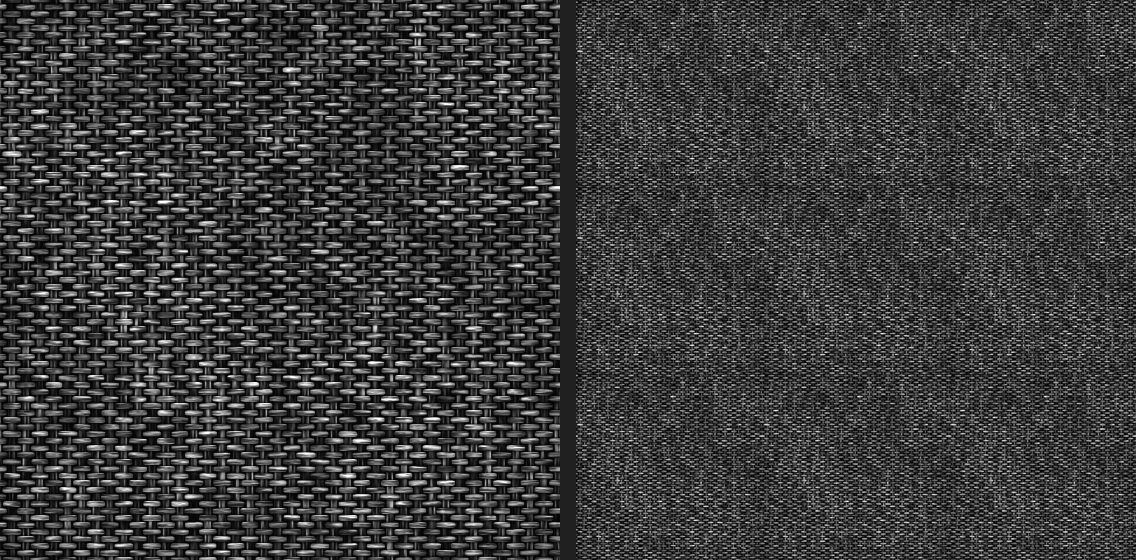
Left, the tile; right, the same tile 3 across and 3 down.
Write a WebGL 2 fragment shader that draws this texture.

```glsl
#version 300 es
precision highp float;
// Dark woven mesh: flat grey weft floats over narrow warp threads, plain weave.

uniform vec2 u_resolution;
out vec4 fragColor;

const vec2 THREADS = vec2(40.0, 80.0);    // warp columns, weft rows (both even)
const vec2 PHASE = vec2(-0.35, 0.5);      // weave offset in threads
const float FLOAT_HALF_LENGTH = 0.64;     // in warp spacings
const float FLOAT_HALF_HEIGHT = 0.41;     // in weft spacings
const float WARP_HALF_WIDTH = 0.24;       // in warp spacings
const float WEFT_STRANDS = 6.0;           // fibres per weft row
const float WARP_STRANDS = 9.0;           // fibres per warp column
const float WOBBLE = 0.06;                // vertical drift of the rows
const float LENGTH_JITTER = 0.1;
const vec3 GAP_COLOR = vec3(0.015);
const vec3 WEFT_DARK = vec3(0.06);
const vec3 WEFT_LIGHT = vec3(1.2);
const vec3 WARP_DARK = vec3(0.03);
const vec3 WARP_LIGHT = vec3(0.68);
const int SAMPLES = 2;                    // supersampling per axis

float hash(vec2 p) {
    return fract(sin(dot(p, vec2(127.1, 311.7))) * 43758.5453);
}

// Value noise that wraps after a whole period.
float noise(vec2 p, vec2 period) {
    vec2 i = floor(p);
    vec2 f = fract(p);
    f = f * f * (3.0 - 2.0 * f);
    vec2 lo = mod(i, period);
    vec2 hi = mod(i + 1.0, period);
    return mix(mix(hash(lo), hash(vec2(hi.x, lo.y)), f.x),
               mix(hash(vec2(lo.x, hi.y)), hash(hi), f.x), f.y);
}

// Signed distance along a thread to its nearest crown; crowns are two apart.
float crownOffset(float along, float parity) {
    return mod(along - 0.5 - parity + 1.0, 2.0) - 1.0;
}

vec3 weave(vec2 uv) {
    vec2 p = uv * THREADS + PHASE;
    vec2 driftPeriod = vec2(20.0, 40.0);
    p.y += WOBBLE * (noise(uv * driftPeriod, driftPeriod) - 0.5);
    vec2 cell = mod(floor(p), THREADS);
    vec2 f = fract(p) - 0.5;

    // Warp: fine vertical fibres, shaded where they dive under a float.
    vec2 warpScale = vec2(WARP_STRANDS, 0.5);
    float warpFibre = noise(p * warpScale, THREADS * warpScale);
    float warpRise = abs(crownOffset(p.y, mod(cell.x + 1.0, 2.0)));
    float warpMask = 1.0 - smoothstep(WARP_HALF_WIDTH - 0.04, WARP_HALF_WIDTH + 0.04, abs(f.x));
    float warpLight = 1.0 - 0.9 * smoothstep(0.25, 0.75, warpRise);
    float warpTone = 0.5 + 0.8 * noise(vec2(cell.x, uv.y * 16.0), vec2(THREADS.x, 16.0));
    vec3 warp = mix(WARP_DARK, WARP_LIGHT, pow(warpFibre, 2.0)) * warpLight * warpTone;

    // Weft: a rounded float over every other warp, alternating by row.
    float dx = crownOffset(p.x, mod(cell.y, 2.0));
    vec2 id = vec2(mod(floor(p.x - dx + 0.01), THREADS.x), cell.y);
    float halfLength = FLOAT_HALF_LENGTH + LENGTH_JITTER * (hash(id + 7.3) - 0.5);
    float halfHeight = FLOAT_HALF_HEIGHT * (0.93 + 0.14 * hash(id + 3.1));
    float dy = f.y + 0.04 * (hash(id + 5.7) - 0.5);
    vec2 q = abs(vec2(dx / halfLength, dy / halfHeight));
    float edge = pow(q.x, 5.0) + pow(q.y, 4.0);
    float weftMask = 1.0 - smoothstep(0.8, 1.2, edge);

    vec2 weftScale = vec2(1.0, WEFT_STRANDS);
    vec2 fineScale = vec2(4.0, WEFT_STRANDS * 1.5);
    float weftFibre = 0.72 * noise(p * weftScale, THREADS * weftScale)
                    + 0.28 * noise(p * fineScale, THREADS * fineScale);
    float weftLight = (1.0 - 0.45 * q.x * q.x) * (1.0 - 0.35 * q.y * q.y);
    weftLight *= 1.0 + 0.3 * clamp(dy / halfHeight, -1.0, 1.0);
    float rowTone = noise(vec2(uv.x * 10.0, cell.y), vec2(10.0, THREADS.y));
    float weftTone = 0.76 + 0.4 * rowTone + 0.2 * hash(id);
    vec3 weft = mix(WEFT_DARK, WEFT_LIGHT, pow(weftFibre, 1.5)) * weftLight * weftTone;

    // Hidden weft leaves faint fibres in the gaps; worn patches show more.
    float wear = smoothstep(0.65, 0.95, noise(uv * driftPeriod + 0.5, driftPeriod));
    float hidden = 1.0 - smoothstep(0.15, 0.4, abs(f.y));
    vec3 color = GAP_COLOR + hidden * (0.03 + 0.3 * wear) * weftFibre * weftFibre;
    color = mix(color, warp, warpMask);
    color = mix(color, weft, weftMask);

    // Broad uneven light across the cloth.
    return color * (0.85 + 0.3 * noise(uv * 6.0, vec2(6.0)));
}

void main() {
    vec3 sum = vec3(0.0);
    for (int y = 0; y < SAMPLES; y++) {
        for (int x = 0; x < SAMPLES; x++) {
            vec2 offset = (vec2(x, y) + 0.5) / float(SAMPLES) - 0.5;
            sum += weave((gl_FragCoord.xy + offset) / u_resolution);
        }
    }
    fragColor = vec4(clamp(sum / float(SAMPLES * SAMPLES), 0.0, 1.0), 1.0);
}
```
